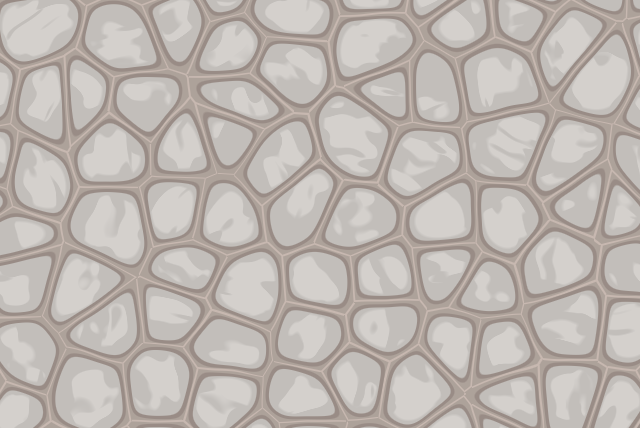
A WebGL 1 fragment shader for this texture:

```glsl
precision highp float;
// Flat-shaded crazy paving: pale irregular stones set in brown mortar.
// A Voronoi pattern gives rounded stone outlines and a wandering pink seam;
// stretched noise in each stone cuts the grey rim into fingers and streaks.
uniform vec2 u_resolution;

const vec3 STONE_LIGHT = vec3(0.83, 0.815, 0.80);
const vec3 STONE_SHADE = vec3(0.76, 0.745, 0.73);
const vec3 OUTLINE = vec3(0.60, 0.55, 0.525);
const vec3 MORTAR = vec3(0.68, 0.635, 0.605);
const vec3 SEAM = vec3(0.78, 0.72, 0.69);

// Lengths are fractions of the canvas height.
const vec2 CELL = vec2(0.158, 0.143);  // mean stone spacing
const float JITTER = 0.86;
const float CORNER_SHARPNESS = 95.0;
const float SHADE_SHARPNESS = 55.0;
const float STONE_INSET = 0.0122;      // seam to stone
const float MORTAR_HALF = 0.0048;      // seam to outline
const float SEAM_HALF = 0.0018;
const float SEAM_DRIFT = 0.0055;
const float RIM_MIN = 0.001;
const float RIM_REACH = 0.030;
const float STREAK_LEVEL = 0.81;

float hash(vec2 p) {
  return fract(sin(dot(p, vec2(127.1, 311.7))) * 43758.5453);
}

vec2 hash2(vec2 p) {
  return vec2(hash(p), hash(p + vec2(37.3, 17.9)));
}

float noise(vec2 p) {
  vec2 i = floor(p), f = fract(p);
  f = f * f * (3.0 - 2.0 * f);
  return mix(mix(hash(i), hash(i + vec2(1.0, 0.0)), f.x),
             mix(hash(i + vec2(0.0, 1.0)), hash(i + vec2(1.0, 1.0)), f.x), f.y);
}

vec2 noise2(vec2 p) {
  return vec2(noise(p), noise(p + vec2(51.7, 23.1))) - 0.5;
}

vec2 site(vec2 id) {
  return (id + 0.5 + JITTER * (hash2(id) - 0.5)) * CELL;
}

// Antialiased coverage of the region where the distance is positive.
float cover(float distance_in) {
  return clamp(0.5 + distance_in * u_resolution.y, 0.0, 1.0);
}

void main() {
  vec2 uv = gl_FragCoord.xy / u_resolution.y;
  vec2 p = uv + 0.016 * noise2(uv * 5.0) + 0.005 * noise2(uv * 17.0);
  vec2 base = floor(p / CELL);

  // Nearest stone.
  vec2 home = base;
  float nearest = 10.0;
  for (int y = -2; y <= 2; y++) {
    for (int x = -2; x <= 2; x++) {
      vec2 id = base + vec2(float(x), float(y));
      float d = distance(p, site(id));
      if (d < nearest) {
        nearest = d;
        home = id;
      }
    }
  }

  // Distances to its edges: exact, rounded and strongly rounded.
  vec2 center = site(home);
  vec2 other = home;
  float edge = 10.0, roundSum = 0.0, softSum = 0.0;
  for (int y = -2; y <= 2; y++) {
    for (int x = -2; x <= 2; x++) {
      vec2 id = home + vec2(float(x), float(y));
      if (x != 0 || y != 0) {
        vec2 s = site(id);
        float d = dot(0.5 * (center + s) - p, normalize(s - center));
        roundSum += exp(-CORNER_SHARPNESS * d);
        softSum += exp(-SHADE_SHARPNESS * d);
        if (d < edge) {
          edge = d;
          other = id;
        }
      }
    }
  }
  float rounded = -log(roundSum) / CORNER_SHARPNESS;
  float soft = -log(softSum) / SHADE_SHARPNESS;

  // Mortar with a seam that drifts from side to side and tapers.
  float side = hash(home) < hash(other) ? -1.0 : 1.0;
  float drift = SEAM_DRIFT * (noise(uv * 11.0) - 0.5);
  float seamWidth = SEAM_HALF * (0.4 + 1.2 * noise(uv * 8.0 + 9.0));
  vec3 color = mix(MORTAR, SEAM, cover(seamWidth - abs(side * edge - drift)));
  float mortarWidth = MORTAR_HALF * (0.7 + 0.6 * noise(uv * 9.0 + 31.0));
  color = mix(color, OUTLINE, cover(rounded - mortarWidth));

  // Stone face: ragged rim and loose streaks, turned differently per stone.
  float angle = 6.2832 * hash(home + 5.5);
  float c = cos(angle), s = sin(angle);
  vec2 q = mat2(c, s, -s, c) * (p - center) + 3.0 * hash2(home + 8.1);
  q += 0.022 * noise2(q * 24.0);
  float fingers = smoothstep(0.38, 0.85, noise(q * vec2(17.0, 32.0)));
  float rim = soft - STONE_INSET - RIM_MIN - RIM_REACH * fingers;
  float streak = (noise(q * vec2(15.0, 46.0) + 70.0) - STREAK_LEVEL) / 45.0;
  float light = cover(rim * 0.5) * (1.0 - cover(streak));
  vec3 face = mix(STONE_SHADE, STONE_LIGHT, light);
  color = mix(color, face, cover(rounded - STONE_INSET));

  gl_FragColor = vec4(color, 1.0);
}
```
